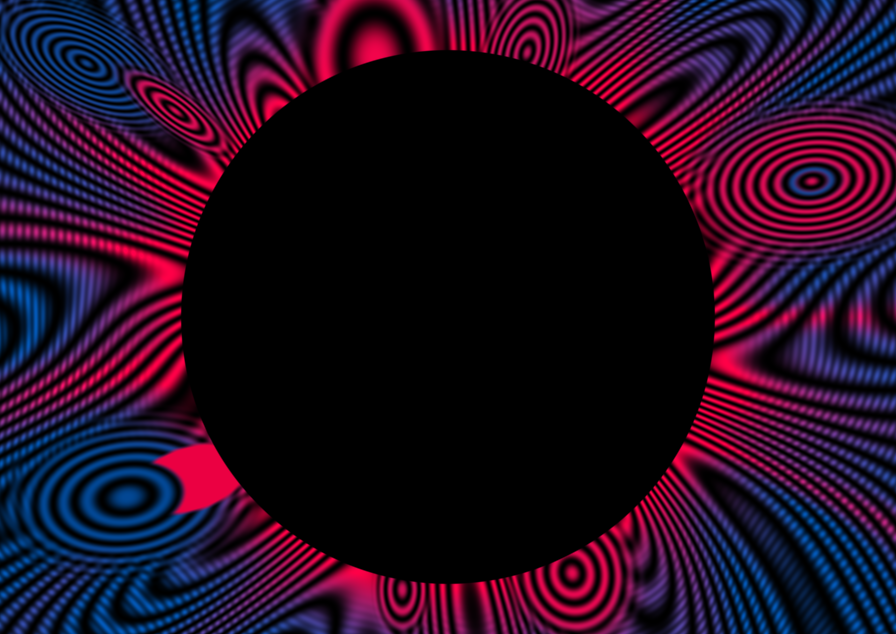
A WebGL 2 fragment shader for this background:

```glsl
#version 300 es
precision highp float;

uniform vec2 u_resolution;
out vec4 fragColor;

const float TAU = 6.2831853;
const vec3 RED = vec3(1.0, 0.0, 0.28);
const vec3 BLUE = vec3(0.01, 0.28, 0.58);
const float DISC_RADIUS = 0.421;
const float GLOW_REACH = 0.095;
const float FLOW_STRENGTH = 36.0;
const float GRAIN_FREQUENCY = 480.0;

// Ring systems: centre and radii
const int RING_COUNT = 8;
const vec4 RING_SHAPE[RING_COUNT] = vec4[](
    vec4(0.574, 0.214, 0.22, 0.135),
    vec4(-0.506, -0.284, 0.21, 0.13),
    vec4(-0.114, 0.408, 0.13, 0.18),
    vec4(0.125, 0.417, 0.075, 0.13),
    vec4(0.196, -0.404, 0.11, 0.13),
    vec4(-0.072, -0.430, 0.045, 0.08),
    vec4(-0.570, 0.400, 0.18, 0.085),
    vec4(-0.430, 0.325, 0.12, 0.035));
// Ring systems: tilt, ring count, spacing power, redness
const vec4 RING_STYLE[RING_COUNT] = vec4[](
    vec4(0.12, 10.0, 1.15, 0.85),
    vec4(0.15, 6.0, 1.5, 0.0),
    vec4(0.05, 2.0, 1.5, 0.95),
    vec4(-0.3, 6.0, 1.2, 0.75),
    vec4(0.25, 5.0, 1.2, 0.9),
    vec4(0.0, 3.0, 1.3, 0.8),
    vec4(-0.5, 9.0, 1.2, 0.05),
    vec4(-0.65, 4.0, 1.2, 0.85));

// Red rays: angle, angular width, strength
const int RAY_COUNT = 8;
const vec3 RAYS[RAY_COUNT] = vec3[](
    vec3(2.70, 0.055, 0.65), vec3(2.94, 0.045, 0.6),
    vec3(3.32, 0.05, 0.65), vec3(0.0, 0.025, 0.7),
    vec3(-0.25, 0.06, 0.6), vec3(-0.44, 0.025, 0.65),
    vec3(0.63, 0.03, 0.6), vec3(0.97, 0.04, 0.5));

float ellipseDistance(vec2 p, vec2 center, vec2 radii, float tilt) {
    float c = cos(tilt), s = sin(tilt);
    vec2 q = p - center;
    return length(vec2(c * q.x + s * q.y, c * q.y - s * q.x) / radii);
}

// Cosine bands that fade to their mean when finer than the pixel grid
float bands(float phase) {
    float visible = 1.0 - smoothstep(1.8, 4.0, fwidth(phase));
    return 0.5 + 0.5 * visible * cos(phase);
}

// Sum of angular harmonics whose contours run outward and bend slowly
float flowPhase(float angle, float gap) {
    float sum = 0.0;
    for (int i = 1; i <= 5; i++) {
        float k = float(2 * i + 1);
        float bend = (mod(k, 4.0) - 2.0) * gap * 3.5;
        sum += sin(k * angle + bend + k * k) / sqrt(k);
    }
    return FLOW_STRENGTH * sum;
}

void main() {
    vec2 p = (gl_FragCoord.xy - 0.5 * u_resolution) / u_resolution.y;
    float radius = length(p);
    float angle = atan(p.y, p.x + 1e-6);
    float gap = max(radius - DISC_RADIUS, 0.0);

    // Radiating stripes with a fine crossing grain
    float phase = flowPhase(angle, gap);
    float light = bands(phase);
    float grain = bands(0.5 * phase + GRAIN_FREQUENCY * gap);
    light *= mix(1.0, 0.65 + 0.6 * grain, smoothstep(0.02, 0.2, gap));

    // Glow around the disc and the outer rays
    float redness = 1.1 * exp(-gap / GLOW_REACH);
    redness += 0.14 * sin(phase * 0.13) * smoothstep(0.0, 0.1, gap);
    for (int i = 0; i < RAY_COUNT; i++) {
        vec3 ray = RAYS[i];
        float across = (cos(angle - ray.x) - 1.0) / (ray.y * ray.y);
        redness += ray.z * exp(across - 1.3 * gap);
    }
    redness = clamp(redness, 0.0, 1.0);

    // Nested rings and arches
    for (int i = 0; i < RING_COUNT; i++) {
        vec4 shape = RING_SHAPE[i], style = RING_STYLE[i];
        float d = ellipseDistance(p, shape.xy, shape.zw, style.x);
        float weight = 1.0 - smoothstep(0.6, 1.15, d);
        float rings = bands(TAU * style.y * pow(d + 1e-4, style.z));
        light = mix(light, rings, weight);
        redness = mix(redness, style.w, weight * (1.0 - 0.5 * smoothstep(0.4, 1.0, d)));
    }

    // Blue iris in the right ring system
    vec4 eye = RING_SHAPE[0];
    float iris = (ellipseDistance(p, eye.xy, eye.zw, RING_STYLE[0].x) - 0.15) / 0.06;
    redness *= 1.0 - 0.9 * exp(-iris * iris);

    // Solid flare wrapping the left ring system
    vec4 core = RING_SHAPE[1];
    float inner = ellipseDistance(p, core.xy, core.zw, RING_STYLE[1].x);
    float outer = ellipseDistance(p, vec2(-0.405, -0.255), vec2(0.1, 0.055), 0.3);
    float flare = smoothstep(0.38, 0.46, inner) * (1.0 - smoothstep(0.85, 1.0, outer));
    light = mix(light, 0.92, flare);
    redness = mix(redness, 1.0, flare);

    // Black disc with a smooth rim
    float edge = 1.0 / u_resolution.y;
    float outside = smoothstep(-edge, edge, radius - DISC_RADIUS);
    vec3 color = mix(BLUE, RED, redness) * light * outside;
    fragColor = vec4(color, 1.0);
}
```
